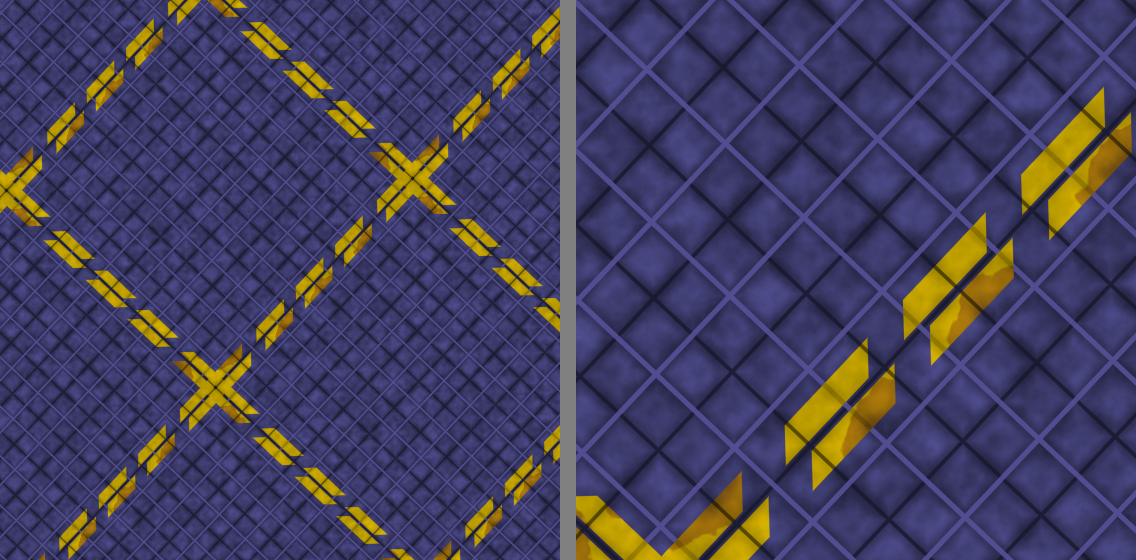
Left, the full canvas; right, a detail of the centre.
This pattern is drawn by a WebGL 1 fragment shader. Its source:

```glsl
precision highp float;
uniform vec2 u_resolution;

const float TILE = 0.513;             // repeat size, in canvas widths
const float ANGLE = 0.815;            // direction of the first stripe
const vec2 CROSSING = vec2(0.385, 0.308);

// Lengths below are in tiles
const float STRIPE_OUTER = 0.038;
const float STRIPE_GAP = 0.005;
const float DASH_STEP = 0.2;
const float DASH_HALF = 0.070;
const float ARM_HALF = 0.157;
const float GRID_CELLS = 8.0;
const float LIGHT_HALF = 0.0030;
const float DARK_HALF = 0.0022;
const float WEAR_ROUGHNESS = 0.055;

const vec3 CLOTH = vec3(0.248, 0.245, 0.450);
const vec3 THREAD = vec3(0.345, 0.325, 0.610);
const vec3 SEAM = vec3(0.085, 0.085, 0.165);
const vec3 YELLOW = vec3(0.780, 0.650, 0.000);
const vec3 OCHRE = vec3(0.640, 0.450, 0.040);
const vec3 BROWN = vec3(0.480, 0.330, 0.060);

float hash(vec2 p) {
  return fract(sin(dot(p, vec2(127.1, 311.7))) * 43758.5453);
}

// Value noise that repeats once per tile
float tileNoise(vec2 p, float cells) {
  p *= cells;
  vec2 i = floor(p);
  vec2 f = fract(p);
  f = f * f * (3.0 - 2.0 * f);
  vec2 a = mod(i, cells);
  vec2 b = mod(i + 1.0, cells);
  return mix(mix(hash(a), hash(vec2(b.x, a.y)), f.x),
             mix(hash(vec2(a.x, b.y)), hash(b), f.x), f.y);
}

float tileFbm(vec2 p, float cells) {
  float sum = 0.0;
  float weight = 0.533;
  for (int i = 0; i < 4; i++) {
    sum += weight * tileNoise(p, cells);
    weight *= 0.5;
    cells *= 2.0;
  }
  return sum;
}

float cover(float d, float aa) {
  return 1.0 - smoothstep(-aa, aa, d);
}

// Distance to the nearest whole number
vec2 toInteger(vec2 v) {
  return abs(fract(v + 0.5) - 0.5);
}

// Split dashes with slanted ends; a longer dash forms the crossing arms
float stripe(float along, float across, float slant, float aa) {
  float middle = 0.5 * (STRIPE_OUTER + STRIPE_GAP);
  float side = abs(abs(across) - middle) - 0.5 * (STRIPE_OUTER - STRIPE_GAP);
  float local = across - (across < 0.0 ? -middle : middle);
  float s = fract(along + slant * local + 0.5) - 0.5;
  float slot = clamp(floor(abs(s) / DASH_STEP), 1.0, 2.0) + 0.5;
  float dash = abs(abs(s) - slot * DASH_STEP) - DASH_HALF;
  float ends = min(dash, abs(s) - ARM_HALF) * 0.707;
  return cover(max(side, ends), aa);
}

float wearSpot(vec2 p, vec2 centre, float radius) {
  return radius - length(fract(p - centre + 0.5) - 0.5);
}

float wearField(vec2 p) {
  float w = wearSpot(p, vec2(0.13, -0.09), 0.082);
  w = max(w, wearSpot(p, vec2(-0.09, 0.13), 0.082));
  w = max(w, wearSpot(p, vec2(-0.06, -0.15), 0.060));
  w = max(w, wearSpot(p, vec2(0.33, 0.08), 0.074));
  w = max(w, wearSpot(p, vec2(0.51, 0.08), 0.074));
  return max(w, wearSpot(p, vec2(0.74, 0.06), 0.064));
}

void main() {
  vec2 d = gl_FragCoord.xy / u_resolution - CROSSING;
  float c = cos(ANGLE);
  float s = sin(ANGLE);
  vec2 p = vec2(c * d.x + s * d.y, s * d.x - c * d.y) / TILE;
  float aa = 0.75 / (u_resolution.y * TILE);
  vec2 q = fract(p + 0.5) - 0.5;

  // Mottled cloth, shaded towards the edge of each small square
  float mottle = tileFbm(p, 40.0);
  vec2 edge = toInteger(p * GRID_CELLS * 2.0);
  float quilt = smoothstep(0.0, 0.28, min(edge.x, edge.y));
  vec3 color = CLOTH * mix(0.69, 1.0, quilt) * (0.68 + 0.64 * mottle);

  // Alternating dark seams and light threads
  vec2 seam = toInteger(p * GRID_CELLS) / GRID_CELLS;
  vec2 thread = toInteger(p * GRID_CELLS + 0.5) / GRID_CELLS;
  float dark = cover(min(seam.x, seam.y) - DARK_HALF, aa);
  float light = cover(min(thread.x, thread.y) - LIGHT_HALF, aa);
  color = mix(color, SEAM, 0.75 * dark);
  color = mix(color, THREAD, 0.85 * light);

  // Painted dashes with worn patches
  float grain = tileFbm(p + 0.37, 24.0);
  float wear = wearField(p) + (grain - 0.5) * WEAR_ROUGHNESS;
  vec3 paint = mix(YELLOW, OCHRE, smoothstep(-0.002, 0.003, wear));
  paint = mix(paint, BROWN, smoothstep(0.012, 0.045, wear));
  paint *= mix(0.87, 1.0, quilt) * (0.82 + 0.32 * mottle);
  paint *= 1.0 - 0.50 * dark - 0.16 * light;
  float painted = max(stripe(q.x, q.y, 1.0, aa), stripe(q.y, q.x, -1.0, aa));
  gl_FragColor = vec4(mix(color, paint, painted), 1.0);
}
```
